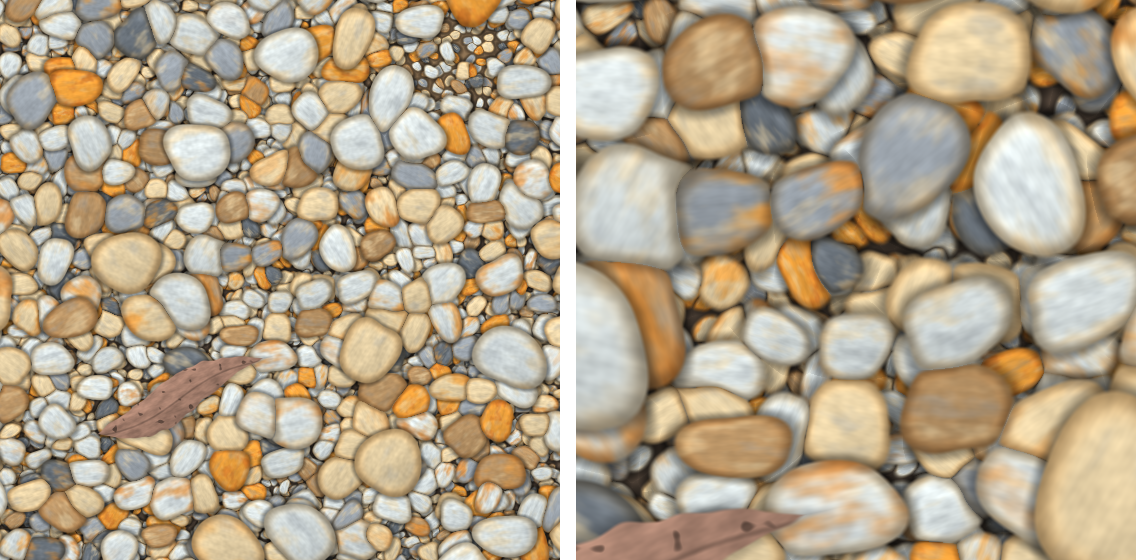
Left, the full canvas; right, a detail of the centre.
This texture is drawn by a Shadertoy shader. Its source:

```glsl
// Packed river pebbles with a dry leaf. Five layers of jittered, wobbly
// superellipses go from fine gravel to large stones; each layer shades the one
// below, and gradient noise gives the stones their veins and rusty stains.
#define FINEST_CELLS 52.0
#define LAYER_GROWTH 1.5
#define LAYERS 5
#define JITTER 0.7
#define EDGE_SOFTNESS 0.0015
#define SHADOW_REACH 0.008
#define SHADOW_LEVEL 0.60
#define RIM_LEVEL 0.72
#define STAIN 0.75
#define GRAIN 0.10
#define SAND_CENTER vec2(0.80, 0.88)

const vec3 PALE   = vec3(0.81, 0.84, 0.84);
const vec3 CREAM  = vec3(0.87, 0.79, 0.63);
const vec3 GREY   = vec3(0.58, 0.61, 0.64);
const vec3 TAN    = vec3(0.69, 0.55, 0.38);
const vec3 SLATE  = vec3(0.38, 0.41, 0.44);
const vec3 ORANGE = vec3(0.90, 0.61, 0.23);
const vec3 RUST   = vec3(0.76, 0.42, 0.15);
const vec3 GAP    = vec3(0.37, 0.31, 0.26);
const vec3 LEAF   = vec3(0.65, 0.50, 0.43);

vec3 hash3(vec2 p) {
    vec3 h = fract(p.xyx * vec3(0.1031, 0.1030, 0.0973));
    h += dot(h, h.yxz + 33.33);
    return fract((h.xxy + h.yzz) * h.zyx);
}

float corner(vec2 cell, vec2 f, vec2 o) {
    float a = 6.2832 * hash3(cell + o + 71.0).x;
    return dot(vec2(cos(a), sin(a)), f - o);
}

float gradientNoise(vec2 p) {
    vec2 c = floor(p), f = p - c;
    vec2 u = f * f * f * (f * (f * 6.0 - 15.0) + 10.0);
    return mix(mix(corner(c, f, vec2(0, 0)), corner(c, f, vec2(1, 0)), u.x),
               mix(corner(c, f, vec2(0, 1)), corner(c, f, vec2(1, 1)), u.x), u.y);
}

float fbm(vec2 p) {
    float sum = 0.0, amp = 1.0;
    for (int i = 0; i < 3; i++) {
        sum += amp * gradientNoise(p);
        p = p * 2.1 + 17.3;
        amp *= 0.5;
    }
    return sum;
}

float smoothMin(float a, float b, float k) {
    float h = max(k - abs(a - b), 0.0) / k;
    return min(a, b) - h * h * k * 0.25;
}

// 1 inside the patch where only fine gravel lies
float sandPatch(vec2 uv) {
    float d = length((uv - SAND_CENTER) * vec2(0.9, 1.4));
    return 1.0 - smoothstep(0.05, 0.16, d + 0.06 * gradientNoise(uv * 9.0));
}

vec3 stoneColor(float pick) {
    return pick < 0.42 ? PALE : pick < 0.69 ? CREAM : pick < 0.78 ? GREY
         : pick < 0.85 ? TAN : pick < 0.91 ? SLATE : ORANGE;
}

// Stone surface: q is the stone's own frame, depth the distance in from its rim
vec3 shadeStone(vec2 q, vec2 up, float depth, vec3 seed, vec2 uv) {
    vec3 col = stoneColor(seed.x) * (0.95 + 0.12 * seed.y);
    vec2 off = seed.yz * 90.0;
    // Soft cream or grey clouds, then rusty stains on some stones
    float cloud = fbm(q * vec2(0.8, 1.3) + off.yx);
    col = mix(col, CREAM, 0.55 * smoothstep(0.0, 0.6, cloud));
    col = mix(col, GREY, 0.35 * smoothstep(0.05, 0.7, -cloud));
    float stain = smoothstep(-0.2, 0.6, fbm(q * vec2(0.7, 1.0) + off));
    stain *= STAIN * smoothstep(0.62, 0.85, seed.z);
    col = mix(col, mix(ORANGE, RUST, 0.6 * seed.y), stain);
    if (seed.x > 0.91) col = mix(col, RUST, 0.6 * smoothstep(0.0, 0.6, fbm(q * 1.4 + off)));
    col *= 1.0 + GRAIN * (fbm(q * vec2(1.3, 3.2) + off) + 0.6 * gradientNoise(uv * 130.0));
    float light = 0.99 + 0.07 * up.y - 0.03 * up.x;
    col *= light * mix(RIM_LEVEL, 1.04, smoothstep(0.0, 0.26, depth));
    return mix(col, col * vec3(1.05, 0.96, 0.84), 1.0 - smoothstep(0.0, 0.4, depth));
}

// Finds the nearest stone of one layer and lays it over what is below
vec3 addLayer(vec3 below, vec2 uv, float cells, float presence, float salt) {
    vec2 p = uv * cells, home = floor(p), bestQ = vec2(0), bestUp = vec2(0);
    float d1 = 9.0, d2 = 9.0, size = 0.5;
    vec3 seed = vec3(0);
    for (int y = -1; y <= 1; y++)
    for (int x = -1; x <= 1; x++) {
        vec2 cell = home + vec2(x, y);
        vec3 a = hash3(cell + salt), b = hash3(cell + salt + 211.0);
        vec2 center = cell + 0.5 + JITTER * (a.xy - 0.5);
        float keep = presence * (1.0 - 0.85 * sandPatch(center / cells) * step(1.0, salt));
        if (a.z > keep) continue;
        float turn = (b.x - 0.5) * 2.6, r = mix(0.46, 0.66, b.y);
        vec2 v = p - center;
        vec2 q = mat2(cos(turn), -sin(turn), sin(turn), cos(turn)) * v;
        q /= r * vec2(1.0, mix(0.58, 0.95, b.z));
        float ang = atan(q.y, q.x), n = mix(2.0, 2.9, a.x);
        float wobble = 1.0 + 0.07 * sin(2.0 * ang + 40.0 * b.x) + 0.06 * sin(3.0 * ang + 60.0 * b.y);
        float d = pow(pow(abs(q.x), n) + pow(abs(q.y), n), 1.0 / n) / wobble;
        if (d < d1) {
            d2 = d1; d1 = d; size = r * 0.8;
            bestQ = q; bestUp = v / r; seed = hash3(cell + salt + 503.0);
        } else d2 = min(d2, d);
    }
    float depth = smoothMin(1.0 - d1, 0.7 * (d2 - d1), 0.10);
    float scale = size / cells, soft = max(EDGE_SOFTNESS, 0.7 / iResolution.y);
    below *= mix(SHADOW_LEVEL, 1.0, smoothstep(0.0, SHADOW_REACH, (d1 - 1.0) * scale));
    float cover = smoothstep(-soft, soft, depth * scale);
    return mix(below, shadeStone(bestQ, bestUp, depth, seed, uv), cover);
}

vec3 addLeaf(vec3 below, vec2 uv) {
    vec2 v = uv - vec2(0.32, 0.292);
    vec2 q = mat2(0.91, -0.41, 0.41, 0.91) * v;
    float t = clamp(q.x / 0.16, -1.3, 1.3);
    float width = 0.036 * (1.0 - t * t) * (1.0 - 0.25 * t) + 0.006 * gradientNoise(uv * 40.0);
    float mid = q.y - 0.012 * sin(3.0 * t), d = abs(mid) - width;
    below *= mix(0.7, 1.0, smoothstep(-0.004, 0.010, d));
    float mottling = fbm(q * vec2(35.0, 80.0));
    vec3 col = LEAF * (0.98 + 0.22 * mottling + 3.0 * mid);
    col *= 1.0 - 0.2 * (1.0 - smoothstep(0.0, 0.003, abs(mid + 0.004)));
    col *= 1.0 - 0.4 * smoothstep(0.35, 0.5, gradientNoise(uv * 75.0));
    return mix(below, col, 1.0 - smoothstep(-0.0015, 0.0015, d));
}

void mainImage(out vec4 fragColor, in vec2 fragCoord) {
    vec2 uv = fragCoord / iResolution.y;
    vec3 col = mix(GAP, TAN, 0.6 * sandPatch(uv));
    float cells = FINEST_CELLS;
    for (int i = 0; i < LAYERS; i++) {
        float k = float(i);
        col = addLayer(col, uv, cells, 1.0 - 0.003 * k * k * k * k, k * 37.0);
        cells /= LAYER_GROWTH;
    }
    fragColor = vec4(clamp(addLeaf(col, uv), 0.0, 1.0), 1.0);
}
```
